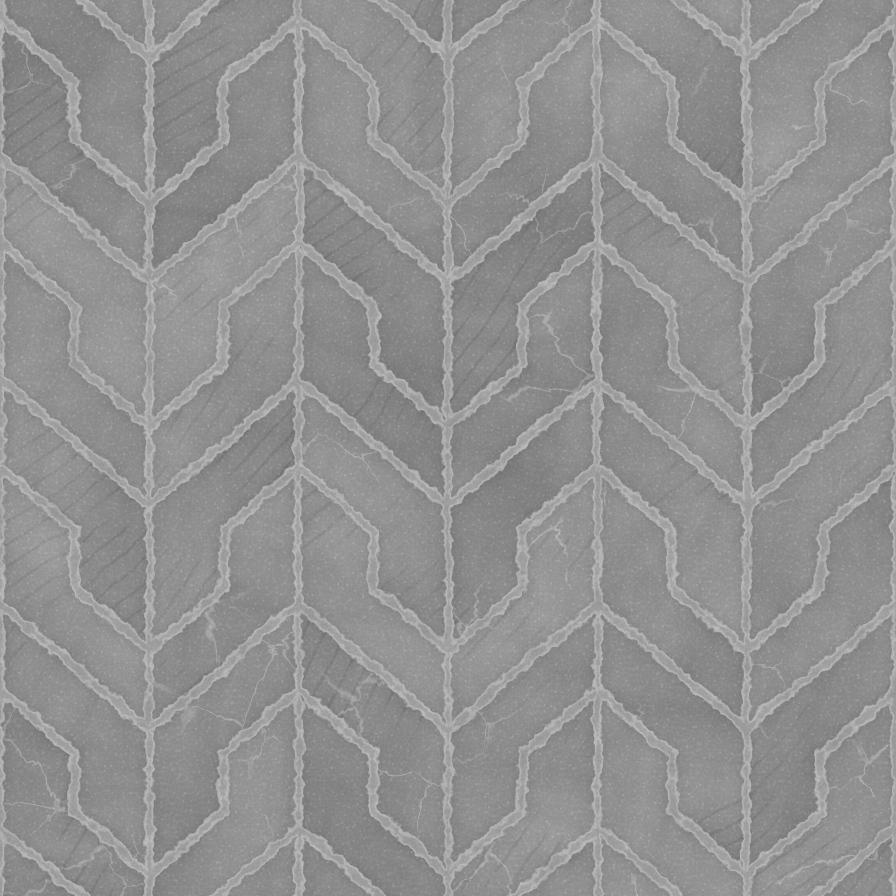
Write a WebGL 2 fragment shader that draws this pattern.

```glsl
#version 300 es
precision highp float;
// Grey stone chevron tiling: six mirrored columns, four repeats down each.
// Straight and stepped joints are distance fields, roughened by cellular noise;
// layered sines cloud the tiles, with streaks, cracks and specks on top.
uniform vec2 u_resolution;
out vec4 fragColor;

const float COLUMNS = 6.0;
const float PERIOD = 1.5;          // repeat height, in column widths
const float DROP = 0.84;           // fall of a joint across one column
const float STEP_HEIGHT = 0.39;    // vertical jog in the stepped joint
const float STRAIGHT_START = 1.045;
const float STEPPED_START = 0.125;
const float JOINT_HALF_WIDTH = 0.038;

const float TILE_GREY = 0.558;
const float MORTAR_GREY = 0.615;
const float RIM_GREY = 0.70;

float hash(vec2 p) {
    return fract(sin(dot(p, vec2(127.1, 311.7))) * 43758.5);
}

// Distances to the nearest and second nearest scattered points.
vec2 cellular(vec2 p) {
    vec2 cell = floor(p);
    vec2 nearest = vec2(8.0);
    for (int j = -1; j <= 1; j++) {
        for (int i = -1; i <= 1; i++) {
            vec2 c = cell + vec2(i, j);
            float d = distance(p, c + vec2(hash(c), hash(c + 57.3)));
            nearest = d < nearest.x ? vec2(d, nearest.x) : vec2(nearest.x, min(nearest.y, d));
        }
    }
    return nearest;
}

// Layered, rotated and bent sines, roughly -1 to 1.
float clouds(vec2 p) {
    float sum = 0.0;
    float amplitude = 0.6;
    for (int i = 0; i < 5; i++) {
        p = mat2(0.8, 0.6, -0.6, 0.8) * p * 1.75 + vec2(1.3, 2.7);
        p += 0.8 * sin(p.yx * 1.1);
        sum += amplitude * sin(p.x) * sin(p.y);
        amplitude *= 0.62;
    }
    return sum;
}

float wrapPeriod(float y) {
    return y - PERIOD * round(y / PERIOD);
}

float segment(vec2 p, vec2 a, vec2 b) {
    vec2 ab = b - a;
    return distance(p, a + ab * clamp(dot(p - a, ab) / dot(ab, ab), 0.0, 1.0));
}

float straightJoint(vec2 q) {
    return abs(wrapPeriod(q.y - STRAIGHT_START - DROP * q.x)) / sqrt(1.0 + DROP * DROP);
}

// The stepped joint has point symmetry about its middle, so fold it there.
float steppedJoint(vec2 q) {
    float halfRise = 0.5 * (DROP + STEP_HEIGHT);
    vec2 r = vec2(q.x - 0.5, wrapPeriod(q.y - STEPPED_START - halfRise));
    r *= r.x < 0.0 ? -1.0 : 1.0;
    vec2 bend = vec2(0.0, 0.5 * STEP_HEIGHT);
    return min(segment(r, -bend, bend), segment(r, bend, vec2(0.5, halfRise)));
}

// Column and running number of the tile that holds q.
vec2 tileId(vec2 q, float column) {
    float a = q.y - STRAIGHT_START - DROP * q.x;
    float b = q.y - STEPPED_START - DROP * q.x - STEP_HEIGHT * step(0.5, q.x);
    return vec2(column, floor(a / PERIOD) + floor(b / PERIOD));
}

float tileTone(vec2 p, vec2 id) {
    float seed = hash(id + 3.1);
    vec2 shifted = p + 9.0 * seed;
    float tone = TILE_GREY + 0.035 * (seed - 0.5) + 0.045 * clouds(shifted * 0.9);
    tone += 0.012 * clouds(p * 9.0);
    // Dark brushed streaks in patches
    float angle = mix(0.45, 1.1, hash(id + 8.7));
    float wave = sin(dot(p, vec2(sin(angle), cos(angle))) * 52.0 + 2.5 * clouds(p * 0.7));
    tone -= 0.04 * smoothstep(0.75, 1.0, wave) * smoothstep(0.1, 0.6, clouds(shifted * 0.8 + 4.0));
    // Thin pale cracks, kept sparse
    vec2 crackCell = cellular(shifted * 1.9 + 0.16 * vec2(clouds(p * 2.5), clouds(p * 2.5 + 6.0)));
    float crack = 1.0 - smoothstep(0.005, 0.04, crackCell.y - crackCell.x);
    tone += 0.10 * crack * smoothstep(0.15, 0.5, clouds(shifted * 0.7 + 11.0));
    // Pale specks
    return tone + 0.05 * (1.0 - smoothstep(0.06, 0.16, cellular(p * 15.0).x));
}

void main() {
    vec2 p = gl_FragCoord.xy / u_resolution * COLUMNS;
    p.y = COLUMNS - p.y;
    float pixel = COLUMNS / u_resolution.y;

    // Mirrored column coordinates with a slight wobble
    vec2 wobbled = p + 0.011 * vec2(clouds(p * 3.0), clouds(p * 3.0 + 9.0));
    vec2 q = vec2(abs(mod(wobbled.x + 1.0, 2.0) - 1.0), wobbled.y);
    float joint = min(min(q.x, 1.0 - q.x) + 0.006, min(straightJoint(q), steppedJoint(q)));

    // Chipped joint edges
    float chips = 0.036 * (cellular(p * 11.0).x - 0.45) + 0.018 * (cellular(p * 27.0).x - 0.45);
    float edge = joint - JOINT_HALF_WIDTH - chips;
    float mortarMask = 1.0 - smoothstep(-pixel, pixel, edge);
    float rim = exp(-pow((edge + 0.011) / 0.010, 2.0));

    float tile = tileTone(p, tileId(q, floor(wobbled.x))) - 0.045 * exp(-max(edge, 0.0) / 0.03);
    float mortar = mix(MORTAR_GREY, RIM_GREY, rim) + 0.03 * clouds(p * 7.0);
    float grain = 0.05 * (cellular(p * 48.0).x - 0.45);
    fragColor = vec4(vec3(mix(tile, mortar, mortarMask) + grain), 1.0);
}
```
